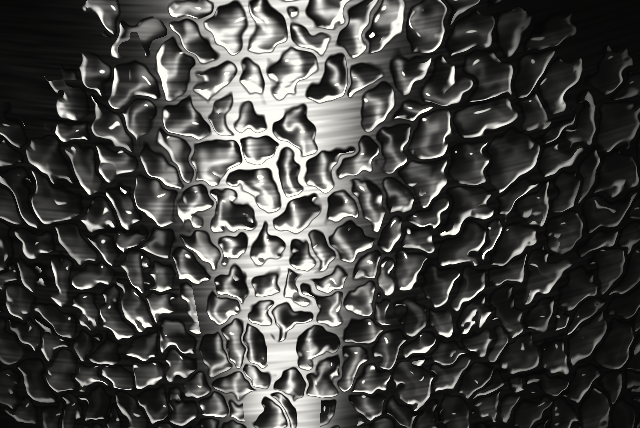
Reproduce this texture procedurally as a WebGL 2 fragment shader.

```glsl
#version 300 es
precision highp float;
uniform vec2 u_resolution;
out vec4 fragColor;

#define LIGHT vec2(0.63, 1.05)
#define AXIS_X 0.65
#define GAP 0.045
#define ROUNDING 15.0
#define WOBBLE 0.42
#define RIM_GAIN 1.35
#define STREAK_GAIN 0.95
#define GLINT_SIZE 0.075
#define TINT vec3(1.0, 0.995, 0.97)

float hash(vec2 p) {
    return fract(sin(dot(p, vec2(127.1, 311.7))) * 43758.5453);
}

vec2 hash2(vec2 p) {
    return vec2(hash(p), hash(p + 37.2));
}

float noise(vec2 p) {
    vec2 i = floor(p), f = fract(p);
    f = f * f * (3.0 - 2.0 * f);
    return mix(mix(hash(i), hash(i + vec2(1, 0)), f.x),
               mix(hash(i + vec2(0, 1)), hash(i + 1.0), f.x), f.y);
}

// Drops grow towards the top and lean outwards from the light axis
vec2 dropSpace(vec2 p) {
    vec2 q = vec2((p.x - AXIS_X) * (15.5 - 5.5 * p.y), (13.5 - 2.2 * p.y) * p.y);
    vec2 bend = vec2(noise(q * 1.4), noise(q * 1.4 + 19.0)) - 0.5;
    vec2 ripple = vec2(noise(q * 3.7 + 7.0), noise(q * 3.7 + 53.0)) - 0.5;
    return q + WOBBLE * (1.5 * bend + 0.65 * ripple);
}

vec2 seed(vec2 cell) {
    return cell + 0.08 + 0.84 * hash2(cell);
}

// Rounded cell: x = distance inside the edge, yz = offset from centre
vec3 dropCell(vec2 q, out vec2 id) {
    vec2 base = floor(q), centre = vec2(0.0);
    float nearest = 1e3;
    for (int j = -1; j <= 1; j++)
    for (int i = -1; i <= 1; i++) {
        vec2 cell = base + vec2(i, j);
        vec2 r = seed(cell) - q;
        if (dot(r, r) < nearest) {
            nearest = dot(r, r);
            centre = r;
            id = cell;
        }
    }
    float sum = 0.0;
    for (int j = -2; j <= 2; j++)
    for (int i = -2; i <= 2; i++) {
        if (i == 0 && j == 0) continue;
        vec2 r = seed(id + vec2(i, j)) - q;
        sum += exp(-ROUNDING * dot(0.5 * (centre + r), normalize(r - centre)));
    }
    return vec3(-log(sum) / ROUNDING, -centre);
}

float edgeAt(vec2 p) {
    vec2 id;
    return dropCell(dropSpace(p), id).x;
}

void main() {
    vec2 p = gl_FragCoord.xy / u_resolution.y;
    float aa = 15.0 / u_resolution.y;

    // Light: bright column, wide spill and dim corners
    float offAxis = p.x - AXIS_X + 0.025 * (p.y - 0.4);
    float width = mix(0.12, 0.25, p.y);
    float beam = exp(-pow(abs(offAxis) / width, 2.6));
    float glow = exp(-pow(offAxis / (width * 1.45), 2.0));
    float spill = exp(-pow(abs(offAxis) / 0.72, 2.4));
    spill *= mix(0.65, 1.0, smoothstep(0.0, 0.3, p.y));
    spill *= 1.0 - 0.75 * smoothstep(0.78, 1.0, p.y) * smoothstep(0.3, 0.6, abs(offAxis));

    // Brushed metal with slightly curved scratches
    float arc = p.y + 0.12 * p.x - 0.15 * p.x * p.x;
    float brush = 0.6 * noise(vec2(p.x * 7.0, arc * 190.0))
                + 0.4 * noise(vec2(p.x * 16.0, arc * 90.0));
    float hot = exp(-dot((p - vec2(0.61, 0.64)) * vec2(7.0, 9.0), (p - vec2(0.61, 0.64)) * vec2(7.0, 9.0)));
    float metal = 0.025 + 0.13 * spill * brush + 0.85 * beam * (0.8 + 0.35 * brush) + 0.4 * hot;

    // Drop outline and outward normal
    vec2 id;
    vec3 cell = dropCell(dropSpace(p), id);
    vec2 local = cell.yz;
    float h = 0.0025;
    vec2 slope = vec2(edgeAt(p + vec2(h, 0)), edgeAt(p + vec2(0, h))) - cell.x;
    vec2 normal = -slope / max(length(slope), 1e-4);
    float rnd = hash(id + 5.3);
    float edge = cell.x - GAP - 0.05 * rnd * beam;

    // Bare plate beyond the wetted arc, and a few dry cells near the light
    vec2 home = p - local / vec2(15.5 - 5.5 * p.y, 13.5 - 4.4 * p.y);
    float reach = length((home - vec2(0.8, 0.35)) / vec2(0.82, 0.66));
    bool dry = reach > 1.04 + 0.16 * rnd * rnd || rnd < 0.09 * glow;
    float wet = dry ? 0.0 : smoothstep(-aa, aa, edge);

    // Body shading: dark towards the light, grey and lit on the far side
    vec2 away = normalize(p - LIGHT);
    float along = dot(local, away);
    float across = local.x * away.y - local.y * away.x;
    float body = 0.035 + (0.06 + 0.34 * smoothstep(-0.25, 0.5, along)) * spill * (0.35 + 0.75 * brush);
    body *= smoothstep(-0.02, 0.12, edge) * 0.65 + 0.35;
    float sway = across + 0.3 * (noise(local * 3.0 + id * 9.0) - 0.5);
    float streak = exp(-42.0 * sway * sway) * smoothstep(0.0, 0.12, edge);
    body += STREAK_GAIN * streak * (glow * 0.9 + 0.1 * spill) * (0.65 + 0.5 * brush);

    // Focused light along the far rim, broken up by noise
    float facing = smoothstep(0.15, 0.85, dot(normal, away) + 0.25 * (rnd - 0.5));
    float thick = 0.08 + 0.14 * noise(p * 34.0);
    float rim = facing * smoothstep(0.0, 0.035, edge) * smoothstep(thick, thick * 0.35, edge);
    body += RIM_GAIN * rim * spill * (0.35 + 0.9 * noise(p * 22.0 + 4.0));

    // Small glint on the side facing the light
    vec2 spot = local + away * 0.2 - 0.16 * (hash2(id + 11.0) - 0.5);
    float glint = smoothstep(GLINT_SIZE, GLINT_SIZE * 0.4, length(spot * vec2(0.75, 1.25)));
    body += glint * step(0.4, rnd) * spill * (1.0 - 0.6 * beam);

    float value = mix(metal, body, wet);
    vec3 color = min(value, 1.0) * TINT;
    fragColor = vec4(color, 1.0);
}
```
